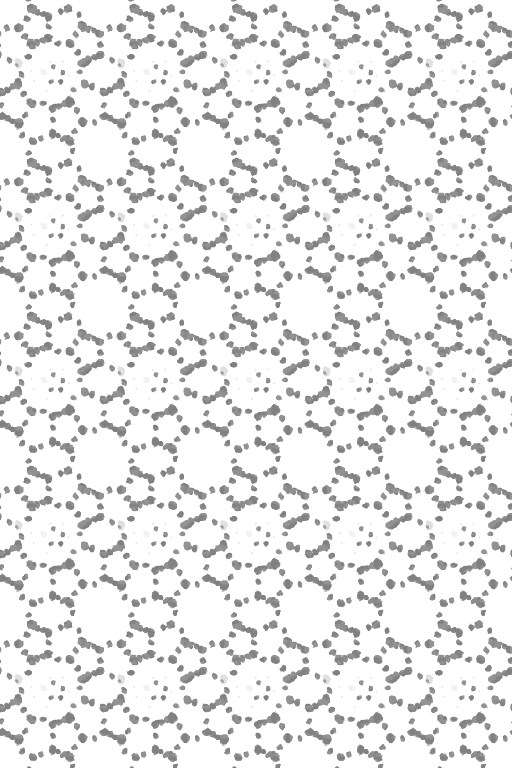
Give the GLSL for this pattern, as a Shadertoy shader.

```glsl
// Grey ink-blot dots and bead chains forming rings, in a repeating glide-symmetric tile on white.

const vec2 TILE = vec2(154.0, 231.0);    // one repeat, in design units
const float CANVAS_HEIGHT = 1152.0;      // canvas height in design units
const vec2 RING_CENTRE = vec2(128.0, 190.0);

float hash(vec2 p) {
    return fract(sin(dot(p, vec2(127.1, 311.7))) * 43758.5453);
}

// Value noise whose lattice wraps with the tile
float tileNoise(vec2 p, vec2 cells) {
    vec2 g = p / TILE * cells;
    vec2 i = floor(g), f = fract(g);
    f = f * f * (3.0 - 2.0 * f);
    vec2 lo = mod(i, cells), hi = mod(i + 1.0, cells);
    return mix(mix(hash(lo), hash(vec2(hi.x, lo.y)), f.x),
               mix(hash(vec2(lo.x, hi.y)), hash(hi), f.x), f.y);
}

// Shortest offset from a centre, across tile borders
vec2 wrapOffset(vec2 p, vec2 centre) {
    vec2 d = p - centre;
    return d - TILE * floor(d / TILE + 0.5);
}

// Slightly oval blot, turned by its seed
float blot(vec2 p, vec2 centre, float radius, float seed) {
    vec2 d = wrapOffset(p, centre);
    float a = 6.2832 * hash(centre + seed);
    d = mat2(cos(a), -sin(a), sin(a), cos(a)) * d;
    return length(d * vec2(0.9, 1.11)) - radius;
}

// Row of touching blots, heavy at both ends
float beadChain(vec2 p, vec2 start, vec2 end, float seed) {
    float dist = 1e3;
    for (int i = 0; i < 4; i++) {
        float t = float(i) / 3.0;
        float radius = mix(6.5, 7.6, t) - (i == 1 || i == 2 ? 2.1 : 0.0);
        float sway = (hash(vec2(t, seed) + start) - 0.5) * 2.0;
        dist = min(dist, blot(p, mix(start, end, t) + vec2(0.0, sway), radius, seed));
    }
    return dist;
}

// The four symmetric placements: half turn and glide reflection
vec2 unfold(vec2 p, int placement) {
    if (placement >= 2) p = vec2(p.x - 77.0, 263.0 - p.y);
    if (placement % 2 == 1) p = vec2(102.0, 150.0) - p;
    return p;
}

// Rings of single dots and chains
float ringPattern(vec2 p) {
    const vec3 dots[9] = vec3[9](           // x, y, radius
        vec3(102, 59, 6.5), vec3(22, 30, 7.2), vec3(40, 30, 4.6),
        vec3(10, 44, 4.6), vec3(7, 73, 4.2), vec3(17, 100, 4.6),
        vec3(113, 55, 4.6), vec3(12, 130, 4.8), vec3(48, 145, 4.6));
    float dist = 1e3;
    for (int k = 0; k < 4; k++) {
        vec2 q = unfold(p, k);
        float seed = float(k);
        dist = min(dist, beadChain(q, vec2(55, 22), vec2(80, 32), seed));
        dist = min(dist, beadChain(q, vec2(131, 47), vec2(156, 59), seed));
        for (int i = 0; i < 9; i++) {
            if (k == 3 && i == 0) continue;  // this one is the faded blot
            dist = min(dist, blot(q, dots[i].xy, dots[i].z, seed));
        }
    }
    return dist;
}

// Four small dots inside every second ring
float centreDots(vec2 p) {
    const vec2 offsets[4] = vec2[4](vec2(4, -12), vec2(18, -3), vec2(1, 11), vec2(15, 10));
    float dist = 1e3;
    for (int i = 0; i < 4; i++)
        dist = min(dist, blot(p, RING_CENTRE + offsets[i], 3.9, 1.0));
    return dist;
}

// Faint specks around the centre dots
float specks(vec2 p) {
    float dist = 1e3;
    for (int i = 0; i < 6; i++) {
        float n = float(i);
        float a = 1.047 * n + hash(vec2(n, 3.0));
        float reach = mix(18.0, 32.0, hash(vec2(n, 8.0)));
        dist = min(dist, blot(p, RING_CENTRE + reach * vec2(cos(a), sin(a)), 1.2, n));
    }
    return dist;
}

float cover(float dist, float edge) {
    return 1.0 - smoothstep(-edge, edge, dist);
}

void mainImage(out vec4 fragColor, in vec2 fragCoord) {
    float pixel = CANVAS_HEIGHT / iResolution.y;
    float edge = 0.6 * pixel;
    vec2 p = vec2(fragCoord.x * pixel - 256.0, 768.0 - fragCoord.y * pixel);

    // Ragged outlines and mottled ink
    float rough = (tileNoise(p, vec2(44, 66)) - 0.5) * 2.6;
    float mottle = tileNoise(p, vec2(28, 42));
    float ink = mix(0.505, 0.575, smoothstep(0.3, 0.7, mottle));

    // Faded marks below, dark ink on top
    float shade = 1.0;
    shade = mix(shade, 0.95, cover(blot(p, vec2(118, 186), 5.0, 2.0) + rough, edge));
    shade = mix(shade, 0.87, cover(specks(p), edge));
    shade = mix(shade, 0.88, cover(blot(p, vec2(80, 173), 6.5, 0.0) + rough, edge));
    shade = mix(shade, 0.62, cover(blot(p, vec2(77, 175), 2.6, 0.0) + rough, edge));
    shade = mix(shade, ink, cover(min(ringPattern(p), centreDots(p)) + rough, edge));
    fragColor = vec4(vec3(shade), 1.0);
}
```
